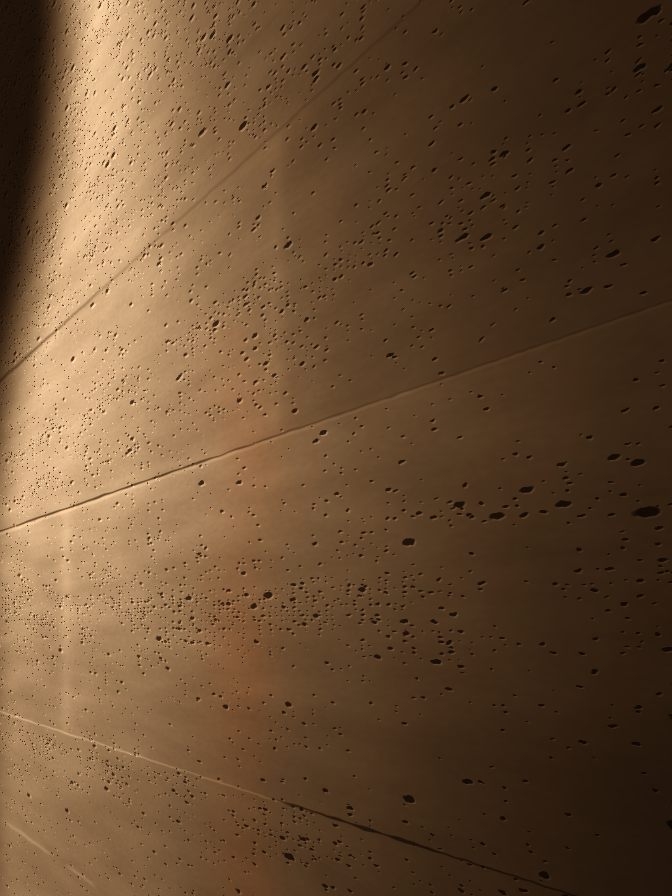
Write a Shadertoy shader that draws this texture.

```glsl
// Pitted travertine wall in steep perspective, grazed by warm light from the upper left.

// Geometry, in units of canvas height
const vec2  VANISH      = vec2(-0.302, 0.303); // where the courses converge
const float UPPER_SEAM  = 0.90;                // slopes of the course seams
const float MAIN_SEAM   = 0.345;
const float LOWER_SEAM  = -0.322;
const float BOTTOM_SEAM = -0.715;
const float UPPER_JOINT = 0.302;               // x of the upright joints
const float LEFT_JOINT  = 0.072;

// Light and surface
const vec3  STONE_TINT  = vec3(1.0, 0.837, 0.65);
const vec3  TONE_CURVE  = vec3(1.0, 1.16, 1.385);
const vec2  LAMP_POS    = vec2(0.115, 1.02);
const vec2  LAMP_SIZE   = vec2(0.06, 0.30);
const float LAMP_GAIN   = 0.17;
const vec2  PORE_CELL   = vec2(0.030, 0.014);
const vec2  RIM_SHIFT   = vec2(0.0018, -0.0017);
const float PORE_DARK   = 0.66;
const float RIM_LIGHT   = 0.28;
const float STAIN       = 0.16;
const float GRAIN       = 0.07;

vec2 hash2(vec2 c) {
    vec3 h = fract(c.xyx * vec3(0.1031, 0.1030, 0.0973));
    h += dot(h, h.yzx + 33.33);
    return fract((h.xx + h.yz) * h.zy);
}

float gradDot(vec2 cell, vec2 f, vec2 corner) {
    return dot(hash2(cell + corner) * 2.0 - 1.0, f - corner);
}

float gradientNoise(vec2 p) {
    vec2 c = floor(p), f = p - c;
    vec2 s = f * f * f * (f * (f * 6.0 - 15.0) + 10.0);
    return mix(mix(gradDot(c, f, vec2(0, 0)), gradDot(c, f, vec2(1, 0)), s.x),
               mix(gradDot(c, f, vec2(0, 1)), gradDot(c, f, vec2(1, 1)), s.x), s.y);
}

float fbm(vec2 p) {
    float sum = 0.0, amp = 0.6;
    for (int i = 0; i < 4; i++) {
        sum += amp * gradientNoise(p);
        p = p * 2.03 + 17.1;
        amp *= 0.55;
    }
    return sum;
}

float bell(float x, float centre, float width) {
    float t = (x - centre) / width;
    return exp(-t * t);
}

float stroke(float d, float halfWidth, float soft) {
    return 1.0 - smoothstep(halfWidth - soft, halfWidth + soft, abs(d));
}

// Canvas to wall: x is depth along the courses, y is height on the wall
vec2 toWall(vec2 p) {
    float across = max(p.x - VANISH.x, 0.05);
    return vec2(1.0, p.y - VANISH.y) / across;
}

// Chance of a pore, gathered in sedimentary beds
float poreDensity(vec2 wall) {
    float v = wall.y;
    float beds = 0.10 + 0.42 * bell(v, 0.60, 0.055) + 0.22 * bell(v, 0.45, 0.06)
               + 0.42 * bell(v, 0.04, 0.11) + 0.28 * bell(v, -0.39, 0.07)
               + 0.22 * smoothstep(0.70, 1.1, v);
    return beds * clamp(0.75 + 1.9 * gradientNoise(wall * vec2(4.0, 15.0)), 0.05, 1.6);
}

float pores(vec2 p, float px) {
    vec2 wall = toWall(p);
    wall += 0.005 * vec2(gradientNoise(wall * 90.0), 0.6 * gradientNoise(wall * 110.0 + 31.0));
    float depth = 0.0, scale = 1.6, rarity = 0.25;
    for (int layer = 0; layer < 3; layer++) {
        vec2 cellSize = PORE_CELL * scale;
        vec2 grid = wall / cellSize + float(layer) * 37.3;
        vec2 id = floor(grid);
        vec2 rnd = hash2(id + 211.0), jitter = hash2(id + 57.0);
        vec2 centre = (id + 0.5 - float(layer) * 37.3) * cellSize;
        float radius = mix(0.10, 0.30, rnd.y * rnd.y);
        float d = length((grid - id - 0.5 - 0.36 * (jitter - 0.5)) * vec2(1.0, 1.15)) / radius;
        float soft = clamp(px * wall.x * wall.x / (cellSize.x * radius), 0.2, 0.9);
        float present = step(rnd.x, poreDensity(centre) * rarity);
        depth = max(depth, present * (1.0 - smoothstep(1.0 - soft, 1.0 + soft, d)));
        scale *= 0.6;
        rarity *= 1.9;
    }
    return depth;
}

// Lamp falloff across the wall, with the soft shadow on the left
float wallLight(vec2 p) {
    float gain = mix(0.42, 0.70, smoothstep(0.0, 0.6, p.y));
    float reach = 0.33 - 0.08 * smoothstep(0.55, 1.0, p.y);
    float ambient = mix(0.17, 0.235, smoothstep(0.0, 0.5, p.y)) - 0.05 * smoothstep(0.4, 0.8, p.x);
    float light = ambient + gain * exp(-pow(max(p.x, 0.0) / reach, 1.6));
    vec2 lamp = (p - LAMP_POS) / LAMP_SIZE;
    light += LAMP_GAIN * exp(-dot(lamp, lamp));
    float edge = mix(-0.02, 0.072, smoothstep(0.3, 1.0, p.y));
    return light * mix(0.13, 1.0, smoothstep(edge - 0.035, edge + 0.04, p.x));
}

// Brightness factor of course seams and upright joints
float seams(vec2 p, vec2 wall, float px) {
    float rough = gradientNoise(p * 70.0), chip = gradientNoise(p * vec2(38.0, 25.0));
    vec4 slope = vec4(UPPER_SEAM, MAIN_SEAM, LOWER_SEAM, BOTTOM_SEAM);
    vec4 d = (wall.y - slope) / (wall.x * sqrt(1.0 + slope * slope)) + 0.0013 * rough;
    float f = 1.0 - mix(0.40, 0.14, smoothstep(0.03, 0.15, p.x)) * stroke(d.x, 0.0012, px + 0.001);
    f *= 1.0 - mix(0.55, 0.16, smoothstep(0.15, 0.42, p.x)) * stroke(d.y, 0.0010 + 0.001 * chip, px);
    f *= 1.0 + 0.14 * stroke(d.y + 0.003, 0.0012, px + 0.001);
    f *= 1.0 + 0.07 * smoothstep(px, -px, d.y) * exp(-abs(d.y) / 0.08);
    float broken = smoothstep(0.29, 0.34, p.x);
    float gouge = 0.0008 + 0.004 * max(chip + 0.1, 0.0) * bell(p.x, 0.39, 0.08);
    f *= 1.0 + 0.24 * (1.0 - broken) * stroke(d.z, 0.0010, px);
    f *= 1.0 - 0.55 * broken * stroke(d.z - 0.001, gouge, px);
    f *= 1.0 + 0.20 * stroke(d.w, 0.0015, px + 0.001) * smoothstep(-0.2, 0.2, chip);
    float upperRow = smoothstep(-0.01, 0.01, d.y) * smoothstep(0.01, -0.01, d.x);
    float middleRow = smoothstep(0.01, -0.01, d.y) * smoothstep(-0.01, 0.01, d.z);
    f *= 1.0 + upperRow * (0.07 * bell(p.x, UPPER_JOINT + 0.006, 0.010) - 0.05 * smoothstep(0.29, 0.32, p.x));
    return f * (1.0 + middleRow * (0.08 * bell(p.x, LEFT_JOINT, 0.008) - 0.06 * smoothstep(0.076, 0.066, p.x)));
}

void mainImage(out vec4 fragColor, in vec2 fragCoord) {
    float px = 1.0 / iResolution.y;
    vec2 p = fragCoord * px;
    vec2 wall = toWall(p);

    // Sediment stains and fine grain
    float level = wallLight(p) * seams(p, wall, px);
    level *= 1.0 + STAIN * fbm(wall * vec2(2.5, 13.0)) + 0.10 * fbm(p * 9.0);
    level *= 1.0 + GRAIN * fbm(wall * vec2(50.0, 110.0));

    // Pits with a lit far rim
    float pit = pores(p, px);
    float rim = pores(p - RIM_SHIFT, px) * (1.0 - pit);
    level *= (1.0 - PORE_DARK * pit) * (1.0 + RIM_LIGHT * rim);

    // Warm tone curve with a rosy vein beside the upright joint
    vec3 colour = STONE_TINT * pow(vec3(clamp(level, 0.0, 1.0)), TONE_CURVE);
    float rose = bell(p.x, 0.28, 0.05) * smoothstep(-0.2, 0.4, gradientNoise(p * vec2(6.0, 5.0)));
    colour *= mix(vec3(1.0), vec3(1.08, 0.97, 0.90), rose);
    fragColor = vec4(colour, 1.0);
}
```
